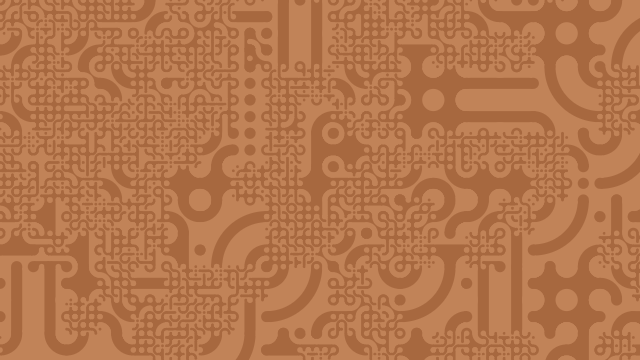
Give the GLSL for this pattern, as a Shadertoy shader.

```glsl
// Multi-scale Truchet tiling in two flat clay tones.
// A random quadtree picks tile sizes; each tile draws arcs, bars or blobs, and
// round "wings" on its border so that tiles of different sizes join smoothly.

const vec3 CLAY_LIGHT = vec3(0.755, 0.512, 0.345);
const vec3 CLAY_DARK = vec3(0.655, 0.408, 0.247);
const float TILES_PER_HEIGHT = 5.4;
const int LEVELS = 4;
const float SPLIT_CHANCE[4] = float[4](0.68, 0.62, 0.68, 0.0);
const float STROKE = 1.0 / 6.0;       // half width of a strand
const float CORNER = 1.0 / 3.0;       // radius of a corner wing
const float SEED = 7.3;

float hash(vec2 cell, float salt) {
    vec3 q = fract(vec3(cell, salt + SEED) * vec3(0.1031, 0.1030, 0.0973));
    q += dot(q, q.yzx + 33.33);
    return fract((q.x + q.y) * q.z);
}

float coverage(float dist, float pixel) {
    return clamp(0.5 - dist / pixel, 0.0, 1.0);
}

// True when the cell is an undivided tile of the quadtree
bool isLeaf(vec2 cell, int level) {
    for (int i = 0; i < level; i++) {
        vec2 ancestor = floor(cell / exp2(float(level - i)));
        if (hash(ancestor, float(i)) >= SPLIT_CHANCE[i]) return false;
    }
    return hash(cell, float(level)) >= SPLIT_CHANCE[level];
}

// Border circles: x = background corners, y = strand ends
vec2 wings(vec2 p, bool large) {
    vec2 a = abs(p);
    a = vec2(max(a.x, a.y), min(a.x, a.y));
    if (large) {
        float corner = min(length(a - 1.0), length(a - vec2(1.0, 0.0)));
        return vec2(corner - CORNER, length(a - vec2(1.0, 0.5)) - STROKE);
    }
    return vec2(length(a - 0.5) - CORNER, length(a - vec2(0.5, 0.0)) - STROKE);
}

// One strand per side, p in [-0.5, 0.5]
float smallMotif(vec2 p, float kind, float corners) {
    float nearArc = abs(length(p - 0.5) - 0.5) - STROKE;
    float farArc = abs(length(p + 0.5) - 0.5) - STROKE;
    if (kind < 0.32) return min(nearArc, farArc);
    if (kind < 0.44) return abs(p.y) - STROKE;
    if (kind < 0.52) return length(p) - STROKE;
    if (kind < 0.72) return max(p.y - STROKE, -corners);
    if (kind < 0.84) return nearArc;
    return -corners;
}

// Two strands per side, p in [-1, 1]
float largeMotif(vec2 p, float kind, float corners) {
    float r = length(p - 1.0);
    float arcs = min(abs(r - 0.5), abs(r - 1.5));
    if (kind < 0.55) return min(arcs, abs(length(p + 1.0) - 0.5)) - STROKE;
    if (kind < 0.75) return abs(abs(p.x) - 0.5) - STROKE;
    if (kind < 0.87) return abs(length(abs(p) - 1.0) - 0.5) - STROKE;
    return max(-corners, CORNER - length(p));
}

// Random mirror and transpose of a tile
vec2 orient(vec2 p, vec2 cell, float salt) {
    if (hash(cell, salt + 10.0) < 0.5) p.x = -p.x;
    if (hash(cell, salt + 20.0) < 0.5) p.y = -p.y;
    return hash(cell, salt + 30.0) < 0.5 ? p.yx : p;
}

void mainImage(out vec4 fragColor, in vec2 fragCoord) {
    vec2 fromTop = vec2(fragCoord.x, iResolution.y - fragCoord.y);
    float unit = TILES_PER_HEIGHT / iResolution.y;
    float dark = 0.0;

    // Paint from coarse to fine, so small wings overlap large tiles
    for (int level = 0; level < LEVELS; level++) {
        float salt = float(level);
        bool large = level == 0;
        float inner = large ? 2.0 : 1.0;
        float pixel = unit * exp2(salt) * inner;
        float ink = level == 2 ? 0.0 : 1.0;   // this level swaps the tones
        vec2 pos = fromTop * unit * exp2(salt);
        vec2 home = floor(pos);

        for (int k = 0; k < 9; k++) {
            vec2 offset = vec2(k % 3, k / 3) - 1.0;
            vec2 cell = home + offset;
            if (!isLeaf(cell, level)) continue;
            vec2 p = (pos - cell - 0.5) * inner;
            vec2 wing = wings(p, large);

            // Tile interior
            if (k == 4) {
                vec2 q = orient(p, cell, salt);
                float kind = hash(cell, salt + 40.0);
                float d = large ? largeMotif(q, kind, wing.x)
                                : smallMotif(q, kind, wing.x);
                dark = mix(1.0 - ink, ink, coverage(d, pixel));
            }
            // Border wings
            dark = mix(dark, 1.0 - ink, coverage(wing.x, pixel));
            dark = mix(dark, ink, coverage(wing.y, pixel));
        }
    }
    fragColor = vec4(mix(CLAY_LIGHT, CLAY_DARK, dark), 1.0);
}
```
